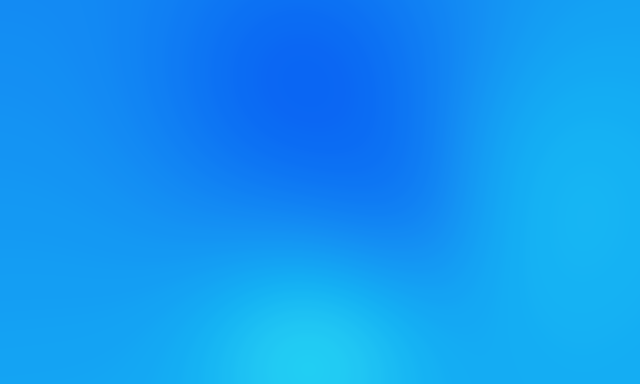
A Shadertoy shader for this background:

```glsl
// Soft blue backdrop with a deep blue pool and two cyan glows.

// Round falloff: 1 at the centre, fading smoothly with distance.
float glow(vec2 p, vec2 centre, float spread) {
    vec2 d = p - centre;
    return exp(-dot(d, d) / spread);
}

// Blue ramp, from deep azure at low tone to cyan at high tone.
vec3 blueRamp(float tone) {
    float red = mix(0.04, 0.08, smoothstep(0.38, 0.60, tone))
              + 0.05 * smoothstep(0.68, 0.80, tone);
    return vec3(red, tone, 0.953);
}

void mainImage(out vec4 fragColor, in vec2 fragCoord) {
    vec2 uv = fragCoord / iResolution.xy;
    vec2 p = vec2(uv.x * 1.662, uv.y);

    // Base wash, brighter toward the bottom and the right
    float tone = mix(mix(0.645, 0.55, uv.y), mix(0.665, 0.62, uv.y), uv.x);

    // Deep pool near the top and the shaded valley beside it
    tone -= 0.20 * glow(p, vec2(0.80, 0.76), 0.18);
    tone -= 0.07 * glow(p, vec2(1.09, 0.46), 0.06);

    // Cyan glow at the bottom
    tone += 0.17 * glow(p, vec2(0.80, 0.08), 0.08);

    // Right glow, steep toward the valley and wide toward the edge
    float rightSpread = mix(0.07, 0.18, smoothstep(1.10, 1.55, p.x));
    tone += 0.09 * glow(p, vec2(1.38, 0.52), rightSpread);

    // Faint tonal banding along the contours
    tone += 0.002 * sin(tone * 320.0);

    fragColor = vec4(blueRamp(tone), 1.0);
}
```
